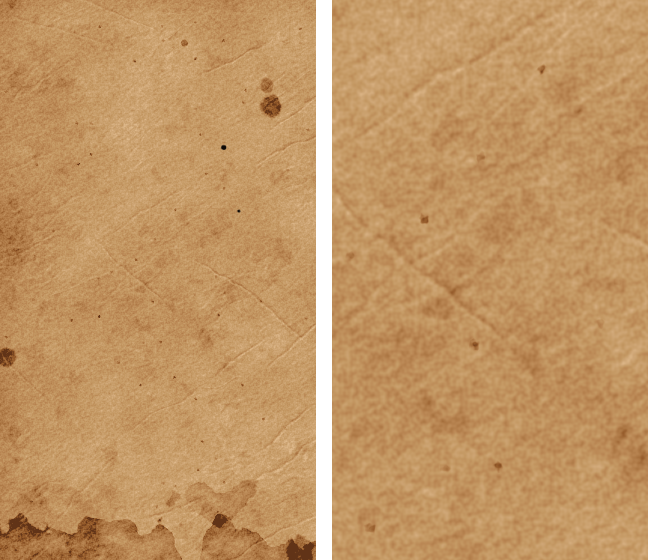
Left: the whole. Right: its middle third, enlarged.
Reproduce this texture procedurally as a Shadertoy shader.

```glsl
// Old tan paper with diagonal creases, fibrous grain, foxing and water stains.

vec2 hash2(vec2 p) {
    vec3 q = fract(p.xyx * vec3(0.1031, 0.1030, 0.0973));
    q += dot(q, q.yzx + 33.33);
    return fract((q.xx + q.yz) * q.zy);
}

vec2 gradientAt(vec2 cell) {
    float a = 6.2832 * hash2(cell).x;
    return vec2(cos(a), sin(a));
}

float noise(vec2 p) {
    vec2 i = floor(p), f = p - i;
    vec2 u = f * f * f * (f * (f * 6.0 - 15.0) + 10.0);
    vec2 e = vec2(1, 0);
    return mix(mix(dot(gradientAt(i), f), dot(gradientAt(i + e), f - e), u.x),
               mix(dot(gradientAt(i + e.yx), f - e.yx), dot(gradientAt(i + 1.0), f - 1.0), u.x), u.y);
}

float fbm(vec2 p) {
    float sum = 0.0, amp = 0.5;
    for (int i = 0; i < 5; i++) {
        sum += amp * noise(p);
        p = mat2(1.6, 1.2, -1.2, 1.6) * p + 7.3;
        amp *= 0.5;
    }
    return sum;
}

float bell(float x) { return exp(-x * x); }

vec2 rotate(vec2 p, float a) {
    return vec2(cos(a) * p.x + sin(a) * p.y, cos(a) * p.y - sin(a) * p.x);
}

// Lit side is negative, shaded side positive
float fold(float d, float width) {
    return bell(d / width - 0.8) - 1.1 * bell(d / width + 0.8);
}

float creases(vec2 p) {
    float sum = 0.0;
    vec2 warp = 0.035 * vec2(fbm(p * 7.0), fbm(p * 7.0 + 40.0));
    for (int i = 0; i < 22; i++) {
        vec2 h = hash2(vec2(i, 5)), k = hash2(vec2(i, 19));
        float angle = k.x < 0.75 ? mix(0.3, 0.85, h.y) : mix(-0.9, -0.3, h.y);
        vec2 q = rotate(p + warp - vec2(h.x, 1.78 * fract(float(i) * 0.618)), angle);
        q.y += (k.y - 0.5) * q.x * q.x;
        float halfLength = mix(0.08, 0.3, k.y);
        float fade = 1.0 - smoothstep(0.4, 1.0, abs(q.x) / halfLength);
        sum += fade * mix(0.5, 1.2, h.x) * (fold(q.y, 0.0035) + 0.25 * bell(q.y / 0.015));
    }
    return sum;
}

float wrinkles(vec2 p) {
    vec2 q = rotate(p, 0.5) + 0.02 * noise(p * 14.0);
    float mask = smoothstep(-0.05, 0.3, noise(p * 5.0 + 11.0));
    return mask * (fold(noise(q * vec2(5, 17)), 0.05) + 0.6 * fold(noise(q * vec2(14, 38) + 9.0), 0.13));
}

float grain(vec2 p) {
    vec2 q = rotate(p, 0.55);
    return noise(q * vec2(45, 125)) + 1.1 * noise(p * 105.0) + 1.2 * noise(p * 210.0 + 3.0);
}

float blot(vec2 p, vec2 center, float radius) {
    float d = length(p - center) / radius + 0.7 * fbm(p * 28.0);
    return 1.0 - smoothstep(0.8, 1.1, d);
}

// Darkness of a stain by depth inside its edge, with a darker rim
float waterStain(float depth, vec2 p) {
    float body = 1.5 + 4.5 * fbm(p * vec2(9, 14) + 5.0) + 1.4 * exp(-max(depth, 0.0) * 28.0);
    return smoothstep(0.0, 0.008, depth) * max(body, 0.3);
}

float specks(vec2 p) {
    vec2 cell = floor(p * 15.0), h = hash2(cell + 70.0), k = hash2(cell + 130.0);
    float d = length(fract(p * 15.0) - 0.2 - 0.6 * h) + 0.06 * noise(p * 200.0);
    return step(k.x, 0.28) * k.y * (1.0 - smoothstep(0.03, 0.09, d));
}

float hole(vec2 p, vec2 center, float radius) {
    float d = length(p - center) + 0.003 * noise(p * 90.0);
    return 1.0 - smoothstep(-1.0, 1.0, (d - radius) * iResolution.x);
}

// Tone 0 is pale paper, tone 5 is dark brown
vec3 paperColor(float tone) {
    vec3 ramp[7] = vec3[7](vec3(0.87, 0.72, 0.54), vec3(0.81, 0.65, 0.46), vec3(0.77, 0.60, 0.39),
        vec3(0.73, 0.53, 0.33), vec3(0.67, 0.46, 0.26), vec3(0.58, 0.35, 0.16), vec3(0.38, 0.20, 0.09));
    float t = clamp(tone + 1.0, 0.0, 5.999);
    int i = int(t);
    return mix(ramp[i], ramp[i + 1], fract(t));
}

void mainImage(out vec4 fragColor, in vec2 fragCoord) {
    vec2 p = fragCoord / iResolution.x;
    float top = iResolution.y / iResolution.x;

    // Broad discoloration
    float tone = 0.62 + 2.4 * fbm(p * 3.5) + 1.0 * fbm(rotate(p, 0.5) * vec2(8, 22));
    tone += 1.3 * exp(-p.x * 7.0) + 0.8 * exp((p.y - top) * 14.0);
    tone += 0.4 * bell((p.y - 0.85) / 0.4) - 0.3 * bell((p.y - 0.3) / 0.12);

    // Foxing and reddish patches
    tone += 0.9 * smoothstep(0.2, 0.55, noise(p * 13.0) + 0.5 * noise(p * 40.0));
    tone += bell(length(p - vec2(0.69, 0.78)) / 0.12) * (0.5 + 3.0 * fbm(p * 18.0));
    tone += bell(length((p - vec2(0.22, 0.2)) / vec2(0.2, 0.05))) * (0.7 + 4.0 * fbm(p * 15.0));

    // Surface relief
    tone += 0.95 * grain(p) + creases(p) + 0.5 * wrinkles(p);

    // Water stains along the bottom
    float ragged = 0.13 * fbm(p * 8.0 + 21.0);
    float edge = 0.12 - 0.17 * bell((p.x - 0.6) / 0.05) - 0.085 * smoothstep(0.79, 0.86, p.x);
    tone += waterStain(edge + ragged - p.y, p);
    float patchDepth = 0.06 * (1.0 - length((p - vec2(0.69, 0.185)) / vec2(0.12, 0.055)));
    tone += 0.7 * waterStain(patchDepth + ragged, p);

    // Dark blots and specks
    tone += 3.6 * blot(p, vec2(0.856, 1.435), 0.035) + 2.3 * blot(p, vec2(0.845, 1.505), 0.023);
    tone += 2.5 * blot(p, vec2(0.02, 0.64), 0.03) + 3.0 * blot(p, vec2(0.583, 1.636), 0.011);
    tone += 3.0 * blot(p, vec2(0.95, 0.03), 0.045) + 3.5 * specks(p);

    // Pinholes
    float pierced = max(hole(p, vec2(0.708, 1.305), 0.008), hole(p, vec2(0.755, 1.104), 0.004));
    fragColor = vec4(mix(paperColor(tone), vec3(0.05, 0.03, 0.02), pierced), 1.0);
}
```
